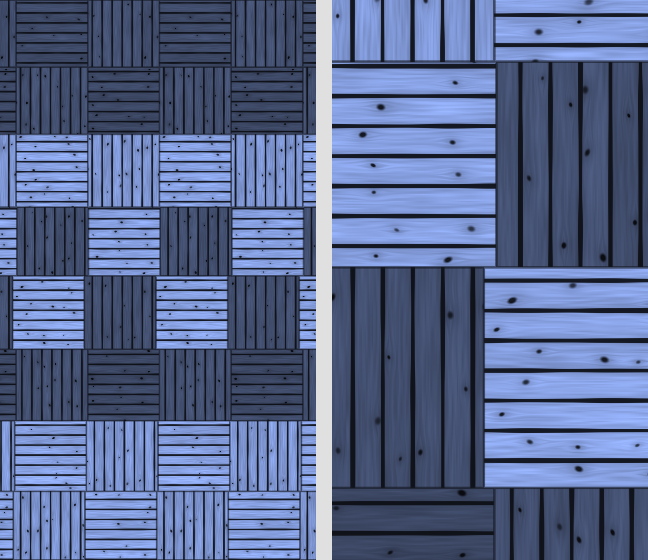
Left, the full canvas; right, a detail of the centre.
Write a WebGL 2 fragment shader that draws this texture.

```glsl
#version 300 es
precision highp float;
uniform vec2 u_resolution;
out vec4 outColor;

// Row layout, in tile units measured from the top
const float rowTop[9] = float[9](0.0, 0.96, 1.92, 2.96, 3.94, 4.99, 6.01, 7.02, 8.0);
const float rowShift[8] = float[8](0.23, 0.23, 0.23, 0.24, 0.18, 0.23, 0.21, 0.19);
const float flatPhase[8] = float[8](0.29, 0.44, 0.73, 0.15, 0.44, 0.51, 0.44, 0.8);
const float uprightPhase[8] = float[8](0.44, 0.44, 0.44, 0.8, 0.8, 0.58, 0.8, 0.73);

float hash(vec2 p) {
  vec3 q = fract(p.xyx * vec3(0.1031, 0.103, 0.0973));
  q += dot(q, q.yzx + 33.33);
  return fract((q.x + q.y) * q.z);
}

float noise(vec2 p) {
  vec2 i = floor(p), f = fract(p);
  f = f * f * (3.0 - 2.0 * f);
  return mix(mix(hash(i), hash(i + vec2(1, 0)), f.x),
             mix(hash(i + vec2(0, 1)), hash(i + vec2(1, 1)), f.x), f.y);
}

// Brightness factor of one plank: grain bending around scattered knots
float plankWood(float along, float across, float seed) {
  float knots = 0.0, bend = 0.0;
  for (int k = 0; k < 3; k++) {
    vec2 id = vec2(seed, float(k) * 7.0 + 3.0);
    if (hash(id) > 0.55) continue;
    vec2 center = vec2((float(k) + 0.15 + 0.7 * hash(id + 1.7)) / 3.0,
                       0.022 + 0.1 * hash(id + 4.3));
    vec2 d = vec2(along, across) - center;
    float size = mix(0.009, 0.02, hash(id + 8.1));
    float slant = hash(id + 6.2) - 0.5;
    float r = length(vec2(d.x + slant * d.y, d.y * 1.3)) / size;
    knots += (1.0 - smoothstep(0.3, 1.5, r)) * mix(0.45, 0.9, hash(id + 2.9));
    bend += sign(d.y) * 0.02 * exp(-dot(d * vec2(14.0, 30.0), d * vec2(14.0, 30.0)));
    knots += 0.13 * exp(-r * r * 0.12);
  }
  float y = across - bend;
  float broad = noise(vec2(along * 4.0 + seed * 3.1, y * 22.0 + seed * 5.0));
  float fine = noise(vec2(along * 9.0 + seed * 7.0, y * 150.0 + seed * 11.0));
  float rings = sin(y * 190.0 + 9.0 * noise(vec2(along * 3.0 + seed, y * 12.0)));
  float wood = 1.0 + 0.12 * (broad - 0.5) + 0.12 * (fine - 0.5) + 0.025 * rings;
  wood *= 0.95 + 0.1 * hash(vec2(seed, 91.0));
  return wood * (1.0 - min(knots, 0.85));
}

void main() {
  float px = 8.0 / u_resolution.y;
  vec2 p = gl_FragCoord.xy * px;
  p.y = 8.0 - p.y;

  // Find the tile; boards alternate direction like a checkerboard
  int row = 0;
  for (int i = 1; i < 8; i++) row += int(p.y >= rowTop[i]);
  float tileWidth = 1.024, tileHeight = rowTop[row + 1] - rowTop[row];
  float x = p.x - rowShift[row];
  float column = floor(x / tileWidth);
  vec2 local = vec2(x - column * tileWidth, p.y - rowTop[row]);
  bool isFlat = mod(column + float(row), 2.0) < 0.5;

  // Planks, seven to a tile
  vec2 board = isFlat ? local : local.yx;
  float phase = isFlat ? flatPhase[row] : uprightPhase[row];
  float lane = board.y * 7.0 - phase;
  float plank = floor(lane);
  float across = fract(lane) / 7.0;
  float seed = float(row) * 19.0 + plank + (isFlat ? 1.0 : 10.0);
  float wood = plankWood(board.x, across, seed);

  // Stained light or dark by row and direction
  bool isLight = row == 2 || row >= 6 || (isFlat && (row == 3 || row == 4));
  float stain = isLight ? (isFlat ? 0.91 : 0.84) : (isFlat ? 0.41 : 0.45);
  float value = stain * wood;

  // Gaps between planks, with soft shade along their lips
  float gapDistance = min(across, 1.0 / 7.0 - across);
  float gapWidth = 0.007 + 0.005 * noise(vec2(board.x * 5.0, floor(lane + 0.5) + float(row) * 9.0));
  value *= 1.0 - 0.22 * exp(-gapDistance * 70.0);
  float gap = 1.0 - smoothstep(gapWidth - 0.5 * px, gapWidth + 0.7 * px, gapDistance);
  value = mix(value, 0.08, gap * 0.92);

  // Seams around each tile
  vec2 toEdge = min(local, vec2(tileWidth, tileHeight) - local);
  float edge = min(toEdge.x, toEdge.y);
  float seam = 1.0 - smoothstep(0.003, 0.003 + 1.2 * px, edge);
  value = mix(value, 0.13, seam * 0.65);

  outColor = vec4(vec3(0.6, 0.712, 1.0) * value, 1.0);
}
```
